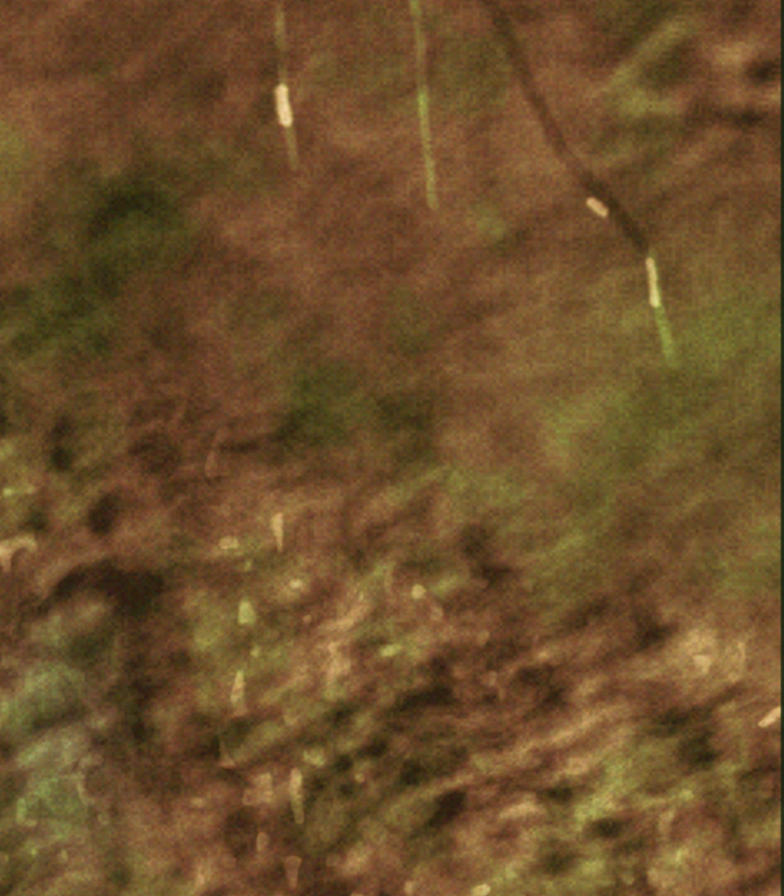
Reproduce this texture procedurally as a WebGL 2 fragment shader.

```glsl
#version 300 es
precision highp float;

uniform vec2 u_resolution;
out vec4 fragColor;

const vec3 SHADOW = vec3(0.20, 0.13, 0.07);
const vec3 UMBER  = vec3(0.32, 0.21, 0.11);
const vec3 RUST   = vec3(0.43, 0.27, 0.16);
const vec3 CLAY   = vec3(0.52, 0.35, 0.21);
const vec3 SAND   = vec3(0.60, 0.45, 0.26);
const vec3 PALE   = vec3(0.78, 0.62, 0.39);
const vec3 CHALK  = vec3(0.96, 0.86, 0.66);
const vec3 OLIVE_TINT = vec3(0.89, 1.15, 0.90);
const vec3 GREY_TINT  = vec3(0.90, 1.10, 1.15);
const float BASE_TONE = 0.535;
const float GRAIN_SCALE = 270.0;
const float GRAIN_AMOUNT = 0.10;
const float WARP_AMOUNT = 0.045;

float hash(vec2 p) {
  return fract(sin(dot(p, vec2(127.1, 311.7))) * 43758.5453);
}

float noise(vec2 p) {
  vec2 i = floor(p), f = fract(p);
  f = f * f * (3.0 - 2.0 * f);
  return mix(mix(hash(i), hash(i + vec2(1, 0)), f.x),
             mix(hash(i + vec2(0, 1)), hash(i + vec2(1, 1)), f.x), f.y);
}

float fbm(vec2 p) {
  float sum = 0.0, amp = 0.5;
  for (int i = 0; i < 5; i++) {
    sum += amp * noise(p);
    p = mat2(1.6, 1.2, -1.2, 1.6) * p + 17.3;
    amp *= 0.5;
  }
  return sum / 0.96875;
}

vec2 turn(vec2 p, float a) {
  return vec2(cos(a) * p.x + sin(a) * p.y, cos(a) * p.y - sin(a) * p.x);
}

float blob(vec2 p, vec2 center, vec2 radius) {
  vec2 d = (p - center) / radius;
  return exp(-dot(d, d));
}

// Soft line from a to b
float stroke(vec2 p, vec2 a, vec2 b, float width) {
  vec2 ab = b - a;
  float d = length(p - a - ab * clamp(dot(p - a, ab) / dot(ab, ab), 0.0, 1.0));
  return 1.0 - smoothstep(0.2 * width, width, d);
}

vec3 soil(float t) {
  vec3 c = mix(SHADOW, UMBER, clamp((t - 0.20) / 0.16, 0.0, 1.0));
  c = mix(c, RUST, clamp((t - 0.36) / 0.14, 0.0, 1.0));
  c = mix(c, CLAY, clamp((t - 0.50) / 0.13, 0.0, 1.0));
  c = mix(c, SAND, clamp((t - 0.63) / 0.12, 0.0, 1.0));
  c = mix(c, PALE, clamp((t - 0.75) / 0.18, 0.0, 1.0));
  return mix(c, CHALK, clamp((t - 0.93) / 0.30, 0.0, 1.0));
}

void main() {
  vec2 p = gl_FragCoord.xy / u_resolution.y;
  vec2 warp = vec2(fbm(p * 9.0), fbm(p * 9.0 + 41.0)) - 0.5;
  vec2 q = p + WARP_AMOUNT * warp;
  vec2 bent = p + 0.5 * WARP_AMOUNT * warp;

  // Regions
  float rough = 1.0 - smoothstep(-0.12, 0.12, q.y - 0.64 + 0.40 * q.x);
  float ridges = blob(q, vec2(0.82, 0.91), vec2(0.15, 0.10));
  float folds = blob(q, vec2(0.58, 0.12), vec2(0.24, 0.12));
  float woods = blob(q, vec2(0.12, 0.77), vec2(0.09, 0.05))
              + 0.7 * blob(q, vec2(0.08, 0.65), vec2(0.09, 0.07))
              + 0.9 * blob(q, vec2(0.43, 0.53), vec2(0.06, 0.07))
              + 0.8 * blob(q, vec2(0.33, 0.56), vec2(0.035, 0.08));
  float meadow = blob(q, vec2(0.80, 0.57), vec2(0.20, 0.19));
  float greyLand = blob(q, vec2(0.06, 0.17), vec2(0.09, 0.16));

  // Mottled ground and lit relief
  float tone = BASE_TONE + 0.45 * (fbm(q * 6.0 + 3.0) - 0.5);
  tone += mix(0.28, 0.60, rough) * (fbm(q * 26.0) - 0.5);
  vec2 slope = turn(q, 0.45) * vec2(14.0, 34.0);
  float relief = fbm(slope) - fbm(slope + vec2(-0.25, 0.55));
  tone += relief * (0.18 + 0.25 * rough + 0.40 * folds);
  vec2 crest = turn(q, 0.75) * vec2(24.0, 32.0);
  tone += ridges * (0.75 * (noise(crest) - noise(crest + vec2(0.3, 0.6))) + 0.04);
  tone += 0.10 * blob(q, vec2(0.66, 0.92), vec2(0.07, 0.05));
  tone += 0.06 * rough * (1.0 - smoothstep(0.25, 0.5, p.y)) + 0.07 * greyLand;
  tone -= 0.17 * woods + 0.02 * (1.0 - rough);

  // Gullies and scattered bare flecks
  float gully = 1.0 - smoothstep(0.0, 0.07, abs(fbm(q * 5.0 + 80.0) - 0.5));
  tone -= 0.09 * gully * rough;
  float fleck = smoothstep(0.66, 0.90, noise(q * vec2(62.0, 48.0) + 9.0));
  tone += 0.24 * fleck * rough * smoothstep(0.40, 0.62, fbm(q * 10.0 + 23.0));

  // Dark valleys
  float valley = stroke(bent, vec2(0.00, 0.32), vec2(0.20, 0.35), 0.022)
               + stroke(bent, vec2(0.20, 0.35), vec2(0.38, 0.40), 0.018)
               + stroke(bent, vec2(0.75, 0.20), vec2(0.84, 0.01), 0.022)
               + stroke(bent, vec2(0.54, 1.00), vec2(0.62, 0.85), 0.016)
               + stroke(bent, vec2(0.62, 0.85), vec2(0.72, 0.73), 0.014);
  tone -= 0.13 * min(valley, 1.0);

  // Pale stream beds with bright bars
  float bed = stroke(bent, vec2(0.31, 0.99), vec2(0.33, 0.82), 0.009)
            + stroke(bent, vec2(0.46, 1.00), vec2(0.48, 0.77), 0.009)
            + stroke(bent, vec2(0.73, 0.72), vec2(0.75, 0.60), 0.010);
  tone += 0.17 * bed * (0.3 + noise(p * 45.0));
  float bar = stroke(bent, vec2(0.317, 0.895), vec2(0.323, 0.865), 0.012)
            + 0.8 * stroke(bent, vec2(0.660, 0.778), vec2(0.675, 0.768), 0.009)
            + 0.6 * stroke(bent, vec2(0.728, 0.710), vec2(0.735, 0.665), 0.009)
            + 0.6 * stroke(bent, vec2(0.850, 0.190), vec2(0.865, 0.205), 0.008);
  tone += 0.55 * bar;

  // Soil colour and plant cover
  float grain = noise(p * GRAIN_SCALE) - 0.5;
  vec3 color = soil(tone + GRAIN_AMOUNT * grain);
  float cover = smoothstep(0.50, 0.68, fbm(q * 11.0 + 60.0));
  cover = clamp(0.65 * cover + 0.9 * woods + 0.95 * meadow + 0.4 * bed, 0.0, 1.2);
  color *= mix(vec3(1.0), OLIVE_TINT, cover * (1.0 - min(bar, 1.0)));
  color *= mix(vec3(1.0), GREY_TINT, greyLand);

  // Fine colour speckle
  vec3 speckle = vec3(noise(p * GRAIN_SCALE + 11.0), noise(p * GRAIN_SCALE + 37.0),
                      noise(p * GRAIN_SCALE + 73.0)) - 0.5;
  color += 0.06 * speckle;

  // Dark right margin
  float margin = smoothstep(-0.005, -0.002, p.x - u_resolution.x / u_resolution.y);
  color = mix(color, vec3(0.08, 0.14, 0.07), 0.85 * margin);
  fragColor = vec4(clamp(color, 0.0, 1.0), 1.0);
}
```
